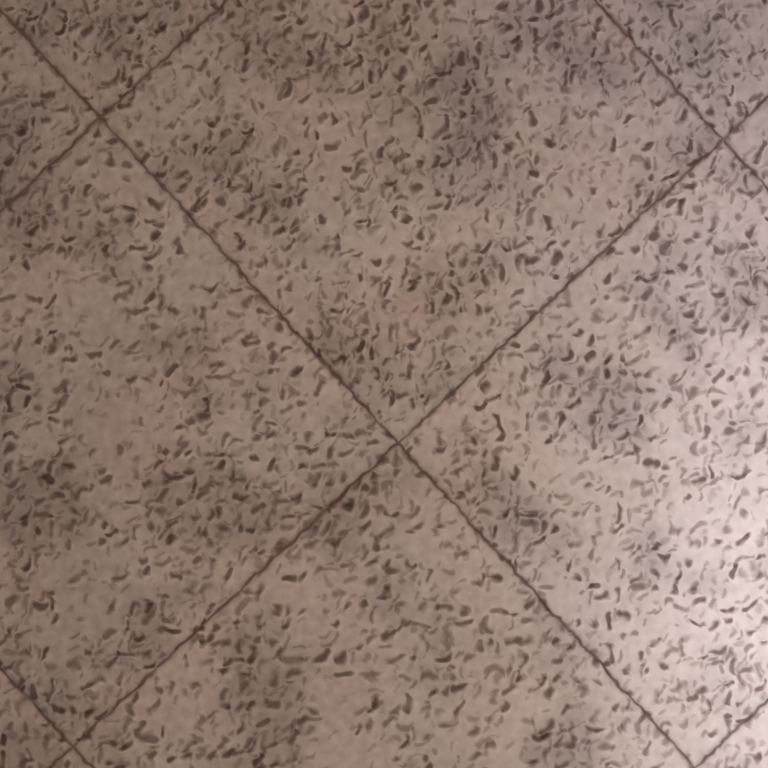
Give the GLSL for this texture, as a WebGL 2 fragment shader.

```glsl
#version 300 es
precision highp float;
// Speckled stone floor tiles laid on the diagonal, with thin dark joints.
// A skewed lattice gives the tiles; jittered cells scatter ragged flecks in each,
// and gradient noise adds mottling, worn joints and a soft sheen at the right.
uniform vec2 u_resolution;
out vec4 fragColor;

vec2 hash2(vec2 p) {
  vec3 q = fract(p.xyx * vec3(0.1031, 0.1030, 0.0973));
  q += dot(q, q.yzx + 33.33);
  return fract((q.xx + q.yz) * q.zy);
}

// Gradient noise, roughly -0.7 to 0.7
float corner(vec2 cell, vec2 offset) {
  float angle = 6.2832 * hash2(cell).x;
  return dot(vec2(cos(angle), sin(angle)), offset);
}

float noise(vec2 p) {
  vec2 i = floor(p), f = p - i, e = vec2(1, 0);
  vec2 w = f * f * f * (f * (f * 6.0 - 15.0) + 10.0);
  return mix(mix(corner(i, f), corner(i + e, f - e), w.x),
             mix(corner(i + e.yx, f - e.yx), corner(i + 1.0, f - 1.0), w.x), w.y);
}

float fbm(vec2 p) {
  float sum = 0.0, gain = 0.6;
  for (int i = 0; i < 4; i++) {
    sum += gain * noise(p);
    p = mat2(1.6, 1.2, -1.2, 1.6) * p + 7.3;
    gain *= 0.5;
  }
  return sum;
}

// One soft, ragged stroke per cell, clustered by a slow density value
float flecks(vec2 p, float cells, float lean, float density) {
  vec2 g = p * cells, home = floor(g);
  float ragged = 0.20 * noise(g * 2.1);
  float ink = 0.0;
  for (int y = -1; y <= 1; y++)
  for (int x = -1; x <= 1; x++) {
    vec2 cell = home + vec2(x, y);
    vec2 place = hash2(cell), form = hash2(cell + 37.0), kind = hash2(cell + 91.0);
    float angle = lean + (form.x - 0.5) * 1.9;
    float c = cos(angle), s = sin(angle);
    vec2 v = mat2(c, -s, s, c) * (g - cell - 0.1 - 0.8 * place);
    v.y -= (kind.y - 0.5) * 1.2 * v.x * v.x;
    float reach = 0.06 + 0.34 * form.y;
    v.x -= clamp(v.x, -reach, reach);
    float d = length(v) - mix(0.07, 0.17, place.y) + ragged;
    float present = smoothstep(-0.1, 0.15, density - kind.x);
    ink = max(ink, present * mix(0.45, 1.0, kind.y) * smoothstep(0.19, -0.13, d));
  }
  return ink;
}

void main() {
  vec2 p = gl_FragCoord.xy / u_resolution;

  // Tile lattice: its two edge vectors and one crossing point
  mat2 edges = mat2(0.387, -0.423, 0.423, 0.395);
  vec2 uv = inverse(edges) * (p - vec2(0.518, 0.423));
  uv += 0.005 * vec2(noise(p * 34.0), noise(p * 34.0 + 50.0));
  uv += 0.005 * vec2(noise(p * 80.0), noise(p * 80.0 + 30.0));
  vec2 tile = floor(uv);
  vec2 tileRandom = hash2(tile + 12.0);
  vec2 stone = p + floor(tileRandom * 40.0);

  // Stone body: warm brown, lilac toward the right, uneven mottling
  float mottle = fbm(stone * 5.0);
  vec3 color = mix(vec3(0.580, 0.488, 0.436), vec3(0.625, 0.545, 0.525),
                   smoothstep(0.55, 1.3, p.x + 0.2 * p.y + 0.25 * mottle));
  color += vec3(0.022, 0.0, -0.005) * noise(stone * 6.0 + 20.0) + 0.05 * mottle;

  // Sheen spreading from the lower right edge, dimmer at the left and top
  vec2 toLight = (p - vec2(1.07, 0.20)) * vec2(3.0, 1.75);
  float sheen = exp(-dot(toLight, toLight));
  color = mix(color, vec3(0.97, 0.90, 0.88), 0.90 * sheen);
  color *= 1.0 - 0.08 * smoothstep(0.4, 0.0, p.x);
  color *= 1.0 - 0.07 * smoothstep(0.6, 1.0, p.y);

  // Fine grain
  color += 0.05 * noise(stone * 75.0) + 0.02 * noise(stone * 150.0);

  // Dusky clouds where the dark flecks gather
  float cluster = noise(stone * 7.5 + 60.0) + 0.6 * noise(stone * 17.0 + 33.0);
  color *= 1.0 - 0.13 * smoothstep(-0.15, 0.6, cluster);

  // Flecks with faint pale rims, finer in the tiles farther away
  float cells = 50.0 - 4.0 * (tile.x - tile.y);
  float lean = 0.8 + 0.5 * (tileRandom.x - 0.5);
  float density = 0.66 + 0.75 * cluster;
  vec2 warped = stone + 0.008 * vec2(noise(stone * 42.0), noise(stone * 42.0 + 9.0));
  float large = flecks(warped, cells, lean, density);
  float rim = flecks(warped + vec2(-0.004, 0.005), cells, lean, density);
  float small = flecks(warped + 3.7, cells * 1.35, lean + 0.3, density);
  color += 0.03 * rim * (1.0 - large);
  color *= 1.0 - vec3(0.30, 0.34, 0.36) * small * 0.75;
  color *= 1.0 - vec3(0.44, 0.50, 0.52) * large;

  // Joints: thin and uneven, fading in places, with a few chipped spots
  vec2 toJoint = abs(uv - round(uv)) * vec2(0.573, 0.579);
  float joint = min(toJoint.x, toJoint.y);
  float width = 0.0014 + 0.0018 * noise(p * 50.0 + 4.0);
  width += 0.004 * smoothstep(0.32, 0.6, noise(p * 30.0 + 80.0));
  float strength = 0.76 + 0.35 * noise(p * 26.0 + 15.0);
  color *= 1.0 - 0.10 * smoothstep(0.009, 0.001, joint);
  vec3 grout = mix(vec3(0.29, 0.19, 0.165), vec3(0.42, 0.33, 0.31), sheen);
  color = mix(color, grout, strength * smoothstep(width + 0.0026, width - 0.0020, joint));

  fragColor = vec4(clamp(color, 0.0, 1.0), 1.0);
}
```
